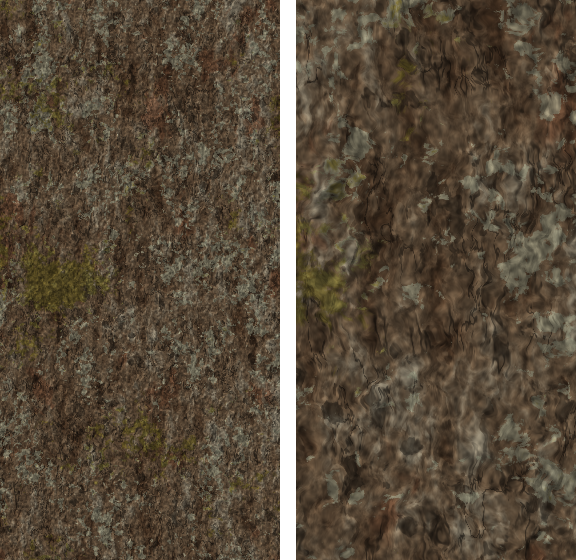
Left, the full canvas; right, a detail of the centre.
Give the GLSL for this texture, as a Shadertoy shader.

```glsl
// Weathered tree bark with small flakes, short dark chips, pale lichen, moss and rust stains
#define DARK   vec3(0.225, 0.160, 0.108)
#define BROWN  vec3(0.335, 0.272, 0.205)
#define GREY   vec3(0.425, 0.395, 0.335)
#define LICHEN vec3(0.435, 0.440, 0.372)
#define MOSS   vec3(0.295, 0.260, 0.100)
#define RUST   vec3(0.305, 0.190, 0.125)
#define RELIEF 2.2
#define CRACK_DEPTH 0.42
#define GRAIN  0.75

float hash(vec2 p) {
    return fract(sin(dot(p, vec2(127.1, 311.7))) * 43758.5453);
}

float noise(vec2 p) {
    vec2 cell = floor(p), f = fract(p);
    f = f * f * (3.0 - 2.0 * f);
    float low = mix(hash(cell), hash(cell + vec2(1, 0)), f.x);
    float high = mix(hash(cell + vec2(0, 1)), hash(cell + vec2(1, 1)), f.x);
    return mix(low, high, f.y);
}

float fbm(vec2 p) {
    float sum = 0.0, amp = 0.5, total = 0.0;
    for (int i = 0; i < 5; i++) {
        sum += amp * noise(p);
        total += amp;
        amp *= 0.62;
        p = mat2(1.98, 0.16, -0.16, 1.98) * p + 17.3;
    }
    return sum / total;
}

// Bends the vertical grain and roughens every edge
vec2 warp(vec2 p) {
    vec2 bend = vec2(fbm(p * 6.0), fbm(p * 6.0 + 41.0)) - 0.5;
    vec2 rough = vec2(noise(p * 70.0), noise(p * 70.0 + 23.0)) - 0.5;
    return p + 0.04 * bend + 0.008 * rough;
}

// Height of the flaking plates, with sharp ledges
float barkHeight(vec2 p) {
    float plates = fbm(p * vec2(18.0, 8.0));
    float flakes = fbm(p * vec2(50.0, 30.0) + 9.0);
    float ledge = smoothstep(0.48, 0.52, fbm(p * vec2(26.0, 13.0) + 63.0));
    return 0.40 * plates + 0.52 * flakes + 0.08 * ledge;
}

// Short upright fissures and dark chipped hollows
float cracks(vec2 p) {
    float sum = 0.0;
    for (int i = 0; i < 2; i++) {
        float k = float(i);
        float n = fbm(p * vec2(22.0 + 20.0 * k, 7.0 + 7.0 * k) + 31.0 * k);
        float run = smoothstep(0.52, 0.72, noise(p * vec2(26.0, 16.0) + 77.0 * k));
        sum = max(sum, run * (1.0 - smoothstep(0.004, 0.035, abs(n - 0.5))));
    }
    float chips = fbm(p * vec2(30.0, 19.0) + 150.0);
    return max(sum, 0.8 * smoothstep(0.63, 0.68, chips));
}

// Soft elliptical region, 1 at its centre
float region(vec2 p, vec2 centre, vec2 radius) {
    vec2 d = (p - centre) / radius;
    return exp(-dot(d, d));
}

void mainImage(out vec4 fragColor, in vec2 fragCoord) {
    vec2 p = fragCoord / iResolution.x;
    vec2 q = warp(p);
    float grain = 0.5 * noise(p * vec2(210.0, 170.0)) + 0.5 * noise(p * 120.0 + 7.0);
    float height = barkHeight(q);
    float slope = height - barkHeight(q + vec2(-0.004, 0.005));
    float crust = fbm(q * 62.0 + 5.0);

    // Bark tone: darker hollows, greyer streaks towards the right
    float streak = fbm(q * vec2(28.0, 6.0) + 120.0);
    float tone = 0.49 + 1.15 * (height - 0.5) + 0.55 * (streak - 0.5);
    tone += 0.07 * smoothstep(0.5, 0.9, p.x) - 0.02;
    vec3 color = mix(DARK, BROWN, smoothstep(0.12, 0.52, tone));
    color = mix(color, GREY, smoothstep(0.47, 0.82, tone));

    // Exposed reddish inner bark
    float rust = fbm(q * vec2(11.0, 5.0) + 200.0);
    rust += 0.22 * region(p, vec2(0.05, 1.24), vec2(0.05, 0.17));
    color = mix(color, RUST * (0.5 + tone), 0.6 * smoothstep(0.63, 0.72, rust));

    // Crumbly lichen, densest at the upper left
    float lichen = 0.5 * fbm(q * vec2(13.0, 9.0) + 300.0) + 0.5 * crust;
    lichen += 0.09 * region(p, vec2(0.09, 1.73), vec2(0.13, 0.28));
    lichen += 0.03 * region(p, vec2(0.85, 1.15), vec2(0.20, 0.70));
    float lichenMask = smoothstep(0.56, 0.60, lichen);
    color = mix(color, LICHEN * (0.65 + 0.62 * crust), 0.65 * lichenMask);

    // Moss, mainly in one patch left of the middle
    float moss = 0.6 * fbm(q * vec2(6.0, 5.0) + 400.0) + 0.4 * crust;
    moss += 0.18 * region(p, vec2(0.23, 0.99), vec2(0.17, 0.11));
    moss += 0.05 * smoothstep(0.4, 0.0, p.x);
    float mossMask = smoothstep(0.59, 0.68, moss);
    color = mix(color, MOSS * (0.6 + 0.8 * crust), 0.75 * mossMask);

    // Fissures, side light and fine grain
    color *= 1.0 - CRACK_DEPTH * cracks(q) * (1.0 - 0.6 * max(lichenMask, mossMask));
    color *= 1.0 + clamp(RELIEF * slope, -0.28, 0.24);
    color *= 1.0 + GRAIN * (grain - 0.5);
    fragColor = vec4(clamp(color, 0.0, 1.0), 1.0);
}
```
